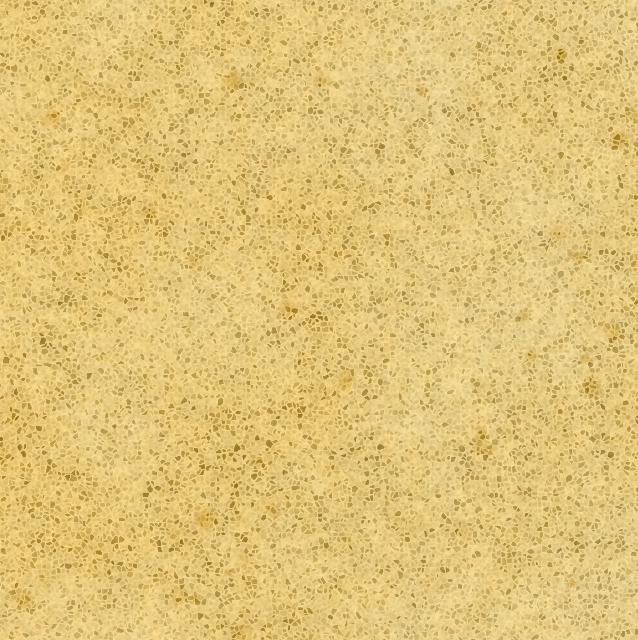
A Shadertoy shader for this texture:

```glsl
// Fine-celled yellow foam sponge: jittered Voronoi cells give pale walls
// around small pores of random depth; value noise adds uneven tone, and
// a loop of scattered soft stains adds ochre blotches.

const vec3 PORE_COLOR  = vec3(0.68, 0.56, 0.25);
const vec3 WALL_COLOR  = vec3(0.95, 0.84, 0.55);
const vec3 WARM_SHIFT  = vec3(0.020, -0.005, -0.050);
const vec3 STAIN_SHIFT = vec3(0.015, -0.015, -0.070);

const float CELLS       = 125.0;  // foam cells per canvas height
const float WALL_TONE   = 0.92;   // 0 = pore colour, 1 = wall colour
const float WALL_GRAIN  = 0.28;
const float PORE_MIN    = 0.12;   // depth of the shallowest pore
const float PORE_RANGE  = 0.76;
const float PORE_EDGE   = 0.27;   // wall thickness in cell units
const float EDGE_SOFT   = 0.13;
const int   STAINS      = 42;
const float STAIN_MIN   = 0.006;
const float STAIN_RANGE = 0.012;
const float STAIN_DEPTH = 0.24;

// Integer hash: two random values in 0..1 per lattice point
vec2 hash2(vec2 lattice, int seed) {
    uvec2 v = uvec2(ivec2(lattice) + ivec2(seed * 131, seed * 57));
    v = v * 1664525u + 1013904223u;
    v.x += v.y * 1664525u;
    v.y += v.x * 1664525u;
    v ^= v >> 16u;
    v.x += v.y * 1664525u;
    v.y += v.x * 1664525u;
    v ^= v >> 16u;
    return vec2(v & 65535u) / 65535.0;
}

float valueNoise(vec2 p, int seed) {
    vec2 i = floor(p), f = fract(p);
    f = f * f * (3.0 - 2.0 * f);
    float low  = mix(hash2(i, seed).x, hash2(i + vec2(1, 0), seed).x, f.x);
    float high = mix(hash2(i + vec2(0, 1), seed).x, hash2(i + 1.0, seed).x, f.x);
    return mix(low, high, f.y);
}

// Returns the gap between the two nearest cell centres and the cell's id
vec3 foamCell(vec2 p) {
    vec2 base = floor(p), id = base;
    float nearest = 8.0, second = 8.0;
    for (int y = -1; y <= 1; y++)
    for (int x = -1; x <= 1; x++) {
        vec2 cell = base + vec2(x, y);
        float d = length(cell + hash2(cell, 1) - p);
        if (d < nearest) {
            second = nearest;
            nearest = d;
            id = cell;
        } else {
            second = min(second, d);
        }
    }
    return vec3(second - nearest, id);
}

// Scattered blotches with ragged, soft rims
float stainMask(vec2 p, float aspect) {
    float ragged = (valueNoise(p * 90.0, 5) - 0.5) * 0.010;
    float mask = 0.0;
    for (int i = 0; i < STAINS; i++) {
        vec2 center = hash2(vec2(i, 3), 6) * vec2(aspect, 1.0);
        vec2 kind = hash2(vec2(i, 9), 7);
        float radius = STAIN_MIN + STAIN_RANGE * kind.x * kind.x;
        float d = length(p - center) + ragged;
        float blot = 1.0 - smoothstep(radius * 0.4, radius * 1.3, d);
        mask = max(mask, blot * mix(0.35, 1.0, kind.y));
    }
    return mask;
}

void mainImage(out vec4 fragColor, in vec2 fragCoord) {
    vec2 p = fragCoord / iResolution.y;
    float aspect = iResolution.x / iResolution.y;
    float pixel = CELLS / iResolution.y;

    // Broad unevenness, from cloudy patches to clumps of pores
    float cloud = valueNoise(p * 6.0, 2) - 0.5;
    float clump = valueNoise(p * 34.0, 3) - 0.5;
    float stain = stainMask(p, aspect);

    // Pores, deeper in clumps and stains
    vec2 warp = vec2(valueNoise(p * 160.0, 8), valueNoise(p * 160.0, 9)) - 0.5;
    vec3 cell = foamCell(p * CELLS + warp * 0.5);
    vec2 kind = hash2(cell.yz, 4);
    float soft = max(EDGE_SOFT, pixel * 0.5);
    float rim = PORE_EDGE + (kind.y - 0.5) * 0.14;
    float pore = smoothstep(rim - soft, rim + soft, cell.x);
    float depth = PORE_MIN + PORE_RANGE * kind.x * kind.x;
    depth *= 1.0 + 0.5 * clump + 0.4 * cloud + 0.35 * stain;

    // Tone runs from pore to wall
    float grain = valueNoise(p * CELLS * 1.7, 10) - 0.5;
    float tone = WALL_TONE + WALL_GRAIN * grain - pore * depth;
    tone -= 0.12 * clump + 0.08 * cloud + STAIN_DEPTH * stain;
    vec3 color = mix(PORE_COLOR, WALL_COLOR, clamp(tone, -0.35, 1.12));

    // Warmer towards the left, yellower in patches
    float warmth = 0.35 - 0.7 * p.x / aspect + 0.8 * cloud;
    warmth += 0.7 * (valueNoise(p * 48.0, 11) - 0.5);
    color += WARM_SHIFT * warmth + STAIN_SHIFT * stain;

    fragColor = vec4(clamp(color, 0.0, 1.0), 1.0);
}
```
